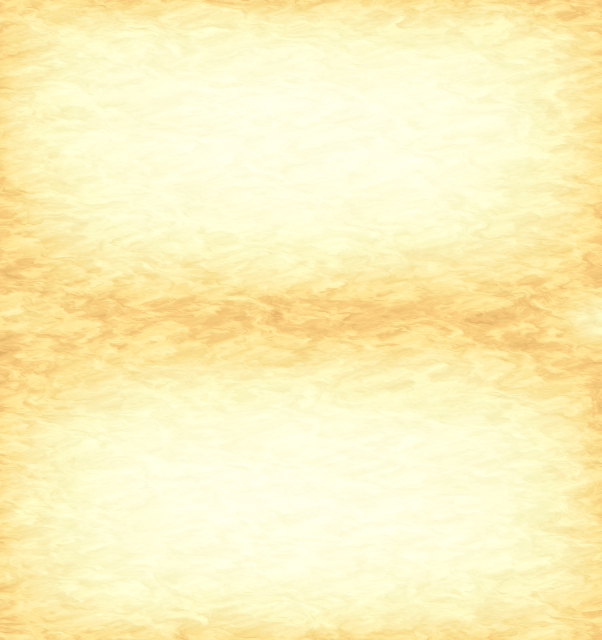
A Shadertoy shader for this background:

```glsl
// Aged parchment: two pale glowing panels, one above the other, with a burnt fold between.
// Exponential falloffs from the edges and fold build a stain value, stretched fractal
// noise adds paper fibres, and a cream-to-amber ramp colours the result.

#define FOLD_WIDTH 0.115
#define FOLD_FLARE 0.06
#define RIM_REACH 0.07
#define SIDE_REACH 0.12
#define LEFT_GLOW 0.32
#define RIGHT_GLOW 0.70
#define MOTTLE 0.30
#define FIBRE 0.55
#define GRAIN 0.07

float hash(vec2 p) {
    vec3 q = fract(p.xyx * vec3(0.1031, 0.1030, 0.0973));
    q += dot(q, q.yzx + 33.33);
    return fract((q.x + q.y) * q.z);
}

float valueNoise(vec2 p) {
    vec2 cell = floor(p), f = fract(p);
    f = f * f * (3.0 - 2.0 * f);
    float low = mix(hash(cell), hash(cell + vec2(1, 0)), f.x);
    float high = mix(hash(cell + vec2(0, 1)), hash(cell + vec2(1, 1)), f.x);
    return mix(low, high, f.y);
}

// Fractal noise centred on zero
float fbm(vec2 p, int octaves, float gain) {
    float sum = 0.0, weight = 0.5;
    for (int i = 0; i < octaves; i++) {
        sum += weight * (valueNoise(p) - 0.5);
        p = mat2(0.98, 0.2, -0.2, 0.98) * p * 2.03 + 17.3;
        weight *= gain;
    }
    return sum;
}

// Soft elliptical spot
float glow(vec2 offset, vec2 radius) {
    offset /= radius;
    return exp(-dot(offset, offset));
}

// Cream through straw to burnt amber
vec3 parchment(float stain) {
    vec3 c = mix(vec3(1.0, 1.0, 0.91), vec3(1.0, 0.99, 0.84), smoothstep(0.0, 0.24, stain));
    c = mix(c, vec3(0.99, 0.97, 0.76), smoothstep(0.20, 0.46, stain));
    c = mix(c, vec3(0.99, 0.93, 0.68), smoothstep(0.42, 0.65, stain));
    c = mix(c, vec3(0.99, 0.89, 0.58), smoothstep(0.61, 0.84, stain));
    c = mix(c, vec3(0.98, 0.81, 0.50), smoothstep(0.80, 1.03, stain));
    return mix(c, vec3(0.91, 0.72, 0.43), smoothstep(0.98, 1.35, stain));
}

void mainImage(out vec4 fragColor, in vec2 fragCoord) {
    vec2 uv = fragCoord / iResolution.xy;
    float foldDist = abs(uv.y - 0.5);
    float sideDist = min(uv.x, 1.0 - uv.x);

    // Paper texture, stretched along slightly slanted fibres
    vec2 paper = vec2(uv.x * iResolution.x / iResolution.y, uv.y);
    paper.y += 0.08 * paper.x;
    float mottle = fbm(paper * vec2(9.0, 24.0), 5, 0.6);
    float fibre = fbm(paper * vec2(40.0, 105.0) + 5.0 * mottle, 3, 0.7);

    // Darkening at the rims, the sides and the fold, which flares outward
    float foldWidth = FOLD_WIDTH + FOLD_FLARE * exp(-sideDist / 0.1);
    float fold = 0.98 * exp(-pow(foldDist / foldWidth, 1.5));
    float rim = 0.85 * exp(-(0.5 - foldDist) / RIM_REACH);
    float side = 0.8 * exp(-sideDist / SIDE_REACH);
    float stain = 1.0 - (1.0 - fold) * (1.0 - rim) * (1.0 - side);
    stain += 0.15 * fold * exp(-sideDist / 0.15);

    // Pale lenses where the fold meets the sides
    stain -= LEFT_GLOW * glow(vec2(uv.x - 0.03, foldDist), vec2(0.1, 0.04));
    stain -= RIGHT_GLOW * glow(vec2(uv.x - 1.0, foldDist), vec2(0.07, 0.045));

    // Texture shows most where the paper is stained
    float strength = 0.35 + 0.65 * clamp(stain, 0.0, 1.0);
    stain += (MOTTLE * mottle + FIBRE * fibre) * strength;
    vec3 colour = parchment(stain) - GRAIN * fibre * strength;
    fragColor = vec4(clamp(colour, 0.0, 1.0), 1.0);
}
```
